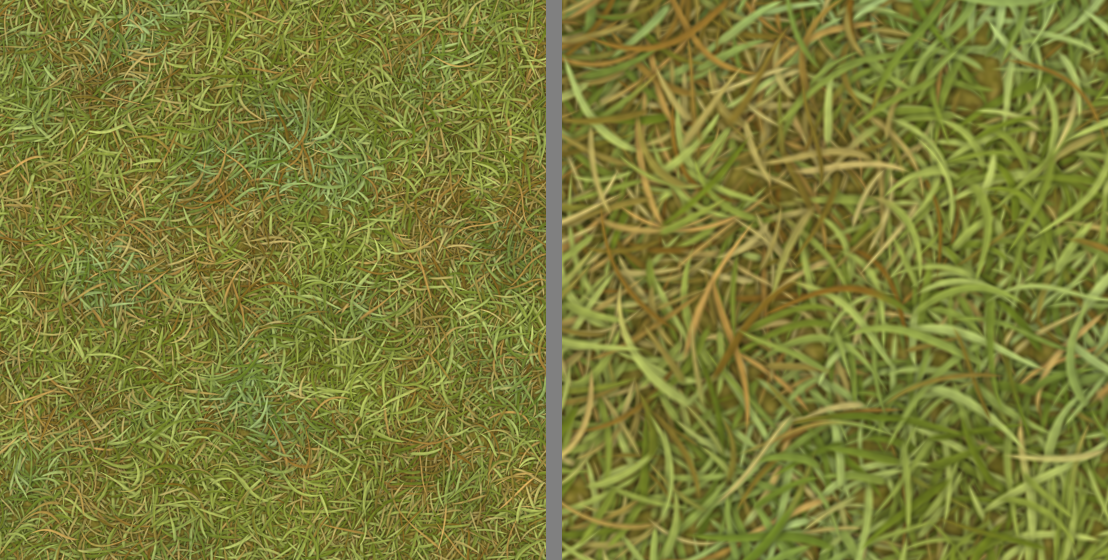
Left, the full canvas; right, a detail of the centre.
This texture is drawn by a WebGL 1 fragment shader. Its source:

```glsl
precision highp float;
// Draws a worn lawn: tangled green and straw-coloured blades over pale soil.
uniform vec2 u_resolution;

#define LAYERS 32            // stacked sheets of blades
#define CELLS_LOW 26.0       // blade cells per canvas height, bottom sheet
#define CELLS_TOP 16.0       // the same, top sheet
#define BLADE_WIDTH 0.0021   // half width of a blade
#define SOFTNESS 0.0017      // edge blur
#define SHADOW_SIZE 0.0050   // reach of the shadow beside a blade
#define SHADOW_DEPTH 0.13
#define SPREAD 2.9           // angular range around the local lean
#define BEND 0.2
#define DRYNESS 0.40         // mean share of dry blades
#define PATCHINESS 0.85      // strength of the dry patches
#define EXPOSURE 1.09

vec4 hash4(vec2 p) {
  vec4 q = fract(p.xyxy * vec4(0.1031, 0.1030, 0.0973, 0.1099));
  q += dot(q, q.wzxy + 33.33);
  return fract((q.xxyz + q.yzzw) * q.zywx);
}

float gradientNoise(vec2 p) {
  vec2 i = floor(p), f = fract(p);
  vec2 s = f * f * f * (f * (f * 6.0 - 15.0) + 10.0);
  vec2 e = vec2(1.0, 0.0);
  float a = dot(hash4(i).xy * 2.0 - 1.0, f);
  float b = dot(hash4(i + e.xy).xy * 2.0 - 1.0, f - e.xy);
  float c = dot(hash4(i + e.yx).xy * 2.0 - 1.0, f - e.yx);
  float d = dot(hash4(i + e.xx).xy * 2.0 - 1.0, f - e.xx);
  return mix(mix(a, b, s.x), mix(c, d, s.x), s.y);
}

// Blade colour from random tone and hue, local dryness and coolness
vec3 bladeColor(float tone, float hue, float dry, float cool) {
  vec3 green = mix(vec3(0.37, 0.42, 0.11), vec3(0.65, 0.69, 0.36), tone);
  green = mix(green, green * vec3(0.92, 0.99, 1.18), cool);
  vec3 straw = mix(vec3(0.43, 0.37, 0.13), vec3(0.71, 0.66, 0.40), tone);
  straw = mix(straw, straw * vec3(1.04, 0.90, 0.80), smoothstep(0.6, 1.0, hue));
  return mix(green, straw, dry);
}

void main() {
  vec2 uv = gl_FragCoord.xy / u_resolution.y;
  float soft = max(SOFTNESS, 0.6 / u_resolution.y);

  // Slow variation: dry patches, cool clumps, lean of the blades
  float patches = gradientNoise(uv * 4.3 + 7.0) + 0.6 * gradientNoise(uv * 10.0 + 31.0);
  float dryness = DRYNESS + PATCHINESS * patches;
  float cool = smoothstep(-0.15, 0.4, gradientNoise(uv * 5.0 + 53.0));
  float lean = 0.9 + 2.0 * gradientNoise(uv * 5.5 + 91.0);
  float light = 1.0 + 0.16 * gradientNoise(uv * 8.0 + 73.0);

  // Soil and fine litter
  float litter = 0.5 + 0.7 * gradientNoise(uv * 90.0) + 0.5 * gradientNoise(uv * 190.0);
  vec3 color = mix(vec3(0.35, 0.33, 0.09), vec3(0.55, 0.49, 0.22), clamp(litter, 0.0, 1.0));

  for (int layer = 0; layer < LAYERS; layer++) {
    float id = float(layer);
    float depth = id / float(LAYERS - 1);
    float cells = mix(CELLS_LOW, CELLS_TOP, depth);
    float turn = id * 2.4;
    mat2 spin = mat2(cos(turn), sin(turn), -sin(turn), cos(turn));
    vec2 grid = spin * uv * cells + 60.0 + id * 7.31;
    vec2 home = floor(grid);

    for (int j = -1; j <= 1; j++) {
      for (int i = -1; i <= 1; i++) {
        vec2 cell = home + vec2(float(i), float(j));
        vec4 place = hash4(cell + id * 17.0);
        vec4 look = hash4(cell + id * 29.0 + 411.0);

        // Coordinates along and across a curved blade
        vec2 delta = (grid - cell - place.xy) * spin / cells;
        float angle = lean + SPREAD * (place.z - 0.5);
        vec2 dir = vec2(cos(angle), sin(angle));
        if (look.w < 0.5) dir = -dir;
        float halfLength = mix(0.38, 0.9, place.w * place.w) / cells;
        float t = dot(delta, dir) / halfLength;
        float curve = BEND * (look.x * 2.0 - 1.0) * halfLength * (t * t - 0.4);
        float across = dot(delta, vec2(-dir.y, dir.x)) + curve;

        if (abs(t) < 1.0) {
          float dry = smoothstep(look.y - 0.1, look.y + 0.1, dryness);
          float width = BLADE_WIDTH * mix(0.65, 1.25, look.z) * mix(0.9, 1.15, depth);
          width *= (1.0 - 0.2 * dry) * (1.0 - t * t * t * t) * (0.9 - 0.3 * t);
          float edge = abs(across) - width;
          float ends = 1.0 - smoothstep(0.7, 1.0, abs(t));
          float cover = ends * (1.0 - smoothstep(-soft, soft, edge));
          float shade = ends * (1.0 - smoothstep(0.0, SHADOW_SIZE, edge));

          // Shadow below, then the blade with one lit side
          color *= 1.0 - SHADOW_DEPTH * shade;
          float tone = fract(look.w * 2.0);
          vec3 blade = bladeColor(tone, place.w, dry, cool);
          blade *= mix(0.92, 1.06, depth) * (1.0 + 0.08 * t);
          blade *= 1.0 + 0.08 * clamp(across / BLADE_WIDTH, -1.0, 1.0);
          color = mix(color, blade, cover);
        }
      }
    }
  }

  // Fine mottling
  color *= EXPOSURE * light * (1.0 + 0.13 * gradientNoise(uv * 150.0 + 13.0));
  gl_FragColor = vec4(clamp(color, 0.0, 1.0), 1.0);
}
```
